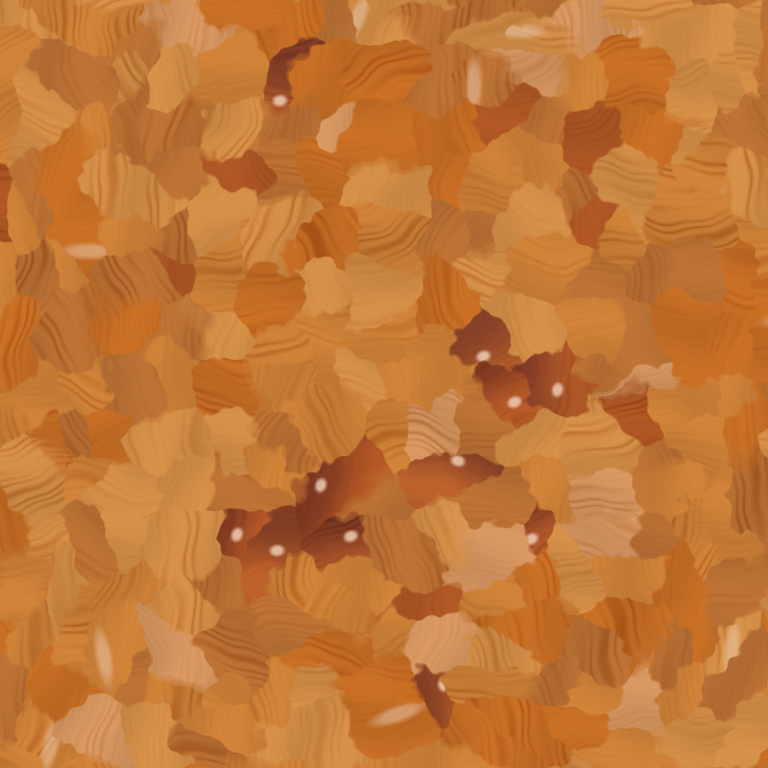
Reproduce this texture procedurally as a three.js fragment shader.

```glsl
// A collage of ragged, overlapping scraps of amber wood, each with its own grain.
// Stretched cellular noise, bent by layered sines, gives the scraps; warped
// sine stripes give the grain, and rare polished red scraps carry soft glints.

varying vec2 vUv;

const float CELLS = 15.0;
const float HALF_PI = 1.5708;

const vec3 GOLD = vec3(0.78, 0.49, 0.21);
const vec3 ORANGE = vec3(0.755, 0.42, 0.14);
const vec3 TAN = vec3(0.71, 0.43, 0.20);
const vec3 HONEY = vec3(0.80, 0.54, 0.27);
const vec3 RUST = vec3(0.66, 0.33, 0.14);
const vec3 CREAM = vec3(0.81, 0.57, 0.37);
const vec3 MAROON = vec3(0.45, 0.19, 0.13);
const vec3 GLINT = vec3(0.93, 0.80, 0.70);

float hash(vec2 p, float salt) {
  vec3 q = fract(p.xyx * vec3(0.1031, 0.1030, 0.0973) + salt * 0.137);
  q += dot(q, q.yzx + 33.33);
  return fract((q.x + q.y) * q.z);
}

vec2 rotate(vec2 p, float angle) {
  float c = cos(angle), s = sin(angle);
  return vec2(c * p.x + s * p.y, c * p.y - s * p.x);
}

// Layered sines that tear the outlines of the scraps
vec2 raggedOffset(vec2 p) {
  vec2 offset = vec2(0.0);
  float size = 0.12;
  for (int i = 0; i < 5; i++) {
    p = rotate(p, 1.1) * 1.75 + 2.3;
    offset += size * sin(p.yx + 1.7 * sin(p * 0.83));
    size *= 0.68;
  }
  return offset;
}

vec2 seedPoint(vec2 id) {
  return id + 0.12 + 0.76 * vec2(hash(id, 1.0), hash(id, 2.0));
}

// Box-like distance; scraps lie along the border near the canvas edges
float scrapDistance(vec2 p, vec2 id) {
  vec2 fromCenter = abs((id + 0.5) / CELLS - 0.5);
  float border = smoothstep(0.27, 0.5, max(fromCenter.x, fromCenter.y));
  float upright = step(0.55, hash(id, 3.0));
  float along = step(fromCenter.y, fromCenter.x);
  upright = mix(upright, along, step(hash(id, 4.0), border * 0.85));
  float angle = upright * HALF_PI + (hash(id, 5.0) - 0.5) * 0.8;
  float stretch = 1.0 + 0.4 * hash(id, 6.0) + 0.25 * border;
  vec2 v = abs(rotate(p - seedPoint(id), angle)) * vec2(1.0 / stretch, stretch);
  vec2 cubed = v * v * v;
  return pow(cubed.x + cubed.y + 1e-5, 0.3333) - 0.28 * hash(id, 7.0);
}

vec3 paletteColor(float pick) {
  vec3 color = mix(GOLD, ORANGE, step(0.28, pick));
  color = mix(color, TAN, step(0.48, pick));
  color = mix(color, HONEY, step(0.70, pick));
  color = mix(color, RUST, step(0.92, pick));
  return mix(color, CREAM, step(0.96, pick));
}

float softSpot(vec2 p, vec2 radii) {
  return 1.0 - smoothstep(0.35, 1.0, length(p / radii));
}

// Colour of one scrap: base tone, bent grain, fibres and glints
vec3 woodScrap(vec2 uv, vec2 id) {
  float phase = 6.2832 * hash(id, 8.0);
  float angle = step(0.5, hash(id, 9.0)) * HALF_PI + (hash(id, 10.0) - 0.5) * 0.9;
  vec2 v = rotate(uv - seedPoint(id) / CELLS, angle);

  float bend = 0.007 * sin(v.x * 32.0 + phase) + 0.002 * sin(v.x * 95.0 + v.y * 60.0);
  float across = v.y + bend + (hash(id, 11.0) - 0.5) * 9.0 * v.x * v.x;
  float pitch = mix(280.0, 620.0, hash(id, 12.0));
  float stripe = 0.5 + 0.5 * sin(across * pitch + 1.6 * sin(across * 170.0 + phase));
  float fade = 0.55 + 0.45 * sin(across * 80.0 + v.x * 25.0 + phase * 3.0);
  float strength = 0.1 + 0.75 * pow(hash(id, 13.0), 2.0);
  float grain = stripe * stripe * fade * strength;
  float tone = sin(across * 50.0 + v.x * 14.0 + phase * 2.0);
  float fibre = sin(across * 1050.0 + phase) * sin(v.x * 130.0 + across * 240.0);

  vec3 color = paletteColor(hash(id, 14.0));
  float middle = 1.0 - smoothstep(0.1, 0.4, distance(id / CELLS, vec2(0.5, 0.36)));
  float polished = step(hash(id, 15.0), 0.01 + 0.19 * middle);
  float depth = smoothstep(-0.04, 0.04, v.y + bend);
  color = mix(color, mix(vec3(0.70, 0.34, 0.15), MAROON, depth), polished * 0.85);
  color *= 1.015 + 0.04 * tone + 0.012 * fibre;
  color = mix(color, color * vec3(0.86, 0.73, 0.55), grain);

  vec2 place = (vec2(hash(id, 16.0), hash(id, 17.0)) - 0.5) * 0.035;
  float spot = softSpot(v - place, vec2(0.013, 0.010)) * polished;
  float streak = softSpot(v - place, vec2(0.05, 0.014)) * step(hash(id, 18.0), 0.05);
  return mix(color, GLINT, max(spot * 0.85, streak * 0.5));
}

void main() {
  vec2 p = vUv * CELLS;
  p += raggedOffset(p);

  // Find the two nearest scraps, then blend them across their shared edge
  float nearest = 9.0, second = 9.0;
  vec2 nearestId = vec2(0.0), secondId = vec2(0.0);
  for (int y = -2; y <= 2; y++) {
    for (int x = -2; x <= 2; x++) {
      vec2 id = floor(p) + vec2(float(x), float(y));
      float d = scrapDistance(p, id);
      if (d < nearest) {
        second = nearest; secondId = nearestId;
        nearest = d; nearestId = id;
      } else if (d < second) {
        second = d; secondId = id;
      }
    }
  }
  float softness = mix(0.05, 0.28, step(0.88, hash(nearestId + secondId, 19.0)));
  float blend = 0.5 - 0.5 * smoothstep(0.0, softness, second - nearest);
  vec3 color = mix(woodScrap(vUv, nearestId), woodScrap(vUv, secondId), blend);
  gl_FragColor = vec4(color, 1.0);
}
```
